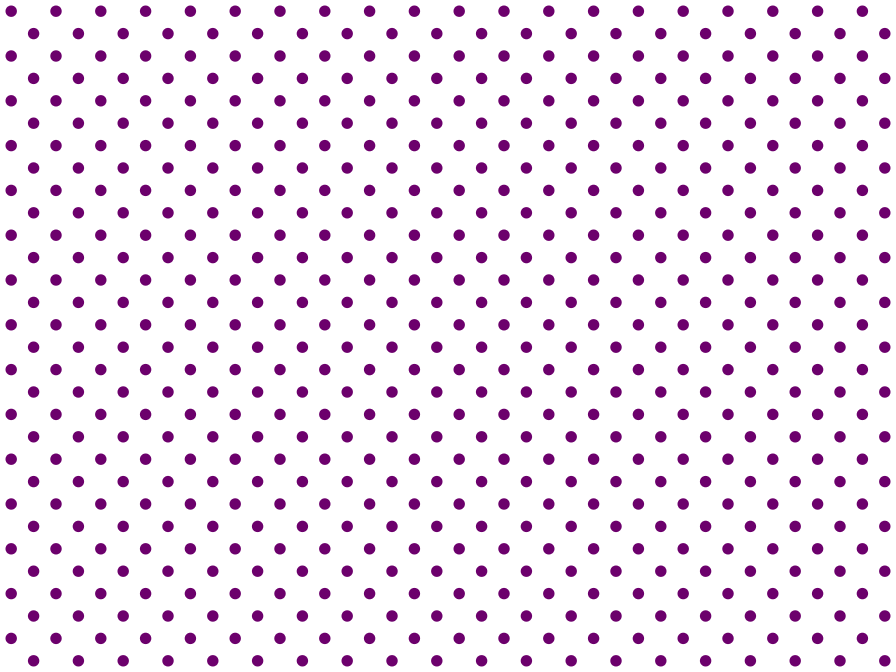
Give the GLSL for this pattern, as a WebGL 1 fragment shader.

```glsl
precision highp float;
// Small purple polka dots on white, staggered in diagonal rows.

uniform vec2 u_resolution;

// Distance from a point in the unit cell to a dot's edge; repeats with the cell.
float dotDistance(vec2 cell, vec2 center) {
  vec2 offset = fract(cell - center + 0.5) - 0.5;
  return length(offset) - 0.127;
}

void main() {
  // 20 by 15 square cells, each holding two dots
  vec2 repeats = vec2(20.0, 15.0);
  vec2 cell = gl_FragCoord.xy / u_resolution * repeats;
  float pixel = repeats.y / u_resolution.y;

  // Upper left and lower right dots form the stagger
  float dist = min(dotDistance(cell, vec2(0.25, 0.75)),
                   dotDistance(cell, vec2(0.75, 0.25)));

  // Antialiased fill
  float coverage = clamp(0.5 - dist / pixel, 0.0, 1.0);
  vec3 white = vec3(1.0);
  vec3 purple = vec3(0.425, 0.0, 0.425);
  gl_FragColor = vec4(mix(white, purple, coverage), 1.0);
}
```
